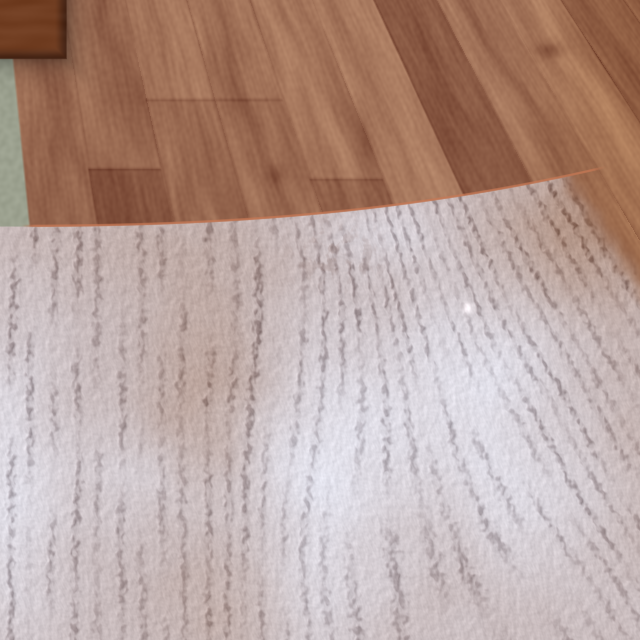
This texture is drawn by a Shadertoy shader. Its source:

```glsl
// Pale embossed wood board lying on a warm plank floor.
// The floor uses converging plank columns with tinted end joints; the board
// combines soft sheen blobs with bent, broken grain lines lit as a relief.

const float PLANK_WIDTH = 0.0975;
const float GRAIN_SPACING = 0.034;
// Per column: tone above the joint, tone below it, joint distance from the top.
const float TONE_FAR[10] = float[10](.36, .42, .58, .54, .58, .66, .24, .48, .66, .36);
const float TONE_NEAR[10] = float[10](.36, .12, .42, .46, .36, .66, .24, .48, .66, .36);
const float JOINT[10] = float[10](2., .264, .156, .156, .28, 2., 2., 2., 2., 2.);

float hash(vec2 p) {
    vec3 q = fract(p.xyx * vec3(.1031, .1030, .0973));
    q += dot(q, q.yzx + 33.33);
    return fract((q.x + q.y) * q.z);
}

float cornerGradient(vec2 cell, vec2 offset) {
    float a = 6.2832 * hash(cell);
    return dot(vec2(cos(a), sin(a)), offset);
}

// Gradient noise, roughly -0.7 to 0.7
float noise(vec2 p) {
    vec2 i = floor(p), f = p - i;
    vec2 u = f * f * f * (f * (f * 6. - 15.) + 10.);
    vec2 e = vec2(1, 0);
    float low = mix(cornerGradient(i, f), cornerGradient(i + e, f - e), u.x);
    float high = mix(cornerGradient(i + e.yx, f - e.yx), cornerGradient(i + 1., f - 1.), u.x);
    return mix(low, high, u.y);
}

float fbm(vec2 p) {
    float sum = 0., amp = 1.;
    for (int k = 0; k < 3; k++) {
        sum += amp * noise(p);
        p = p * 2.03 + 17.3;
        amp *= .5;
    }
    return sum;
}

float blob(vec2 p, vec2 center, vec2 radius) {
    vec2 q = (p - center) / radius;
    return exp(-dot(q, q));
}

float plankTone(int column, float depth, float soft) {
    int c = clamp(column, 0, 9);
    float tone = mix(TONE_FAR[c], TONE_NEAR[c], smoothstep(-soft, soft, depth - JOINT[c]));
    return tone - .2 * blob(vec2(depth, 0), vec2(JOINT[c], 0), vec2(.003, 1));
}

vec3 floorColor(vec2 p, float px) {
    float depth = 1. - p.y;
    float across = (p.x - .1 * depth) / (1. + .62 * depth);
    float column = across / PLANK_WIDTH;
    int id = int(floor(column));
    float f = fract(column), soft = px / PLANK_WIDTH + .02;
    float tone = mix(plankTone(id, depth, px), plankTone(id + 1, depth, px),
                     smoothstep(1. - soft, 1., f));
    // Long streaks, fine fibres and speckle along each plank
    tone += .32 * fbm(vec2(across * 28. + .6 * noise(p * 7.), depth * 3.5 + float(id) * 7.));
    tone += .16 * noise(vec2(across * 170., depth * 16.)) + .10 * noise(p * vec2(150., 110.));
    tone -= .14 * (1. - smoothstep(0., .04, min(f, 1. - f)));
    tone -= .25 * blob(p, vec2(.57, .78), vec2(.018, .07));
    tone -= .5 * blob(p, vec2(.86, .922), vec2(.022, .013));
    tone -= .3 * blob(p, vec2(.432, .727), vec2(.015, .015));
    vec3 col = mix(vec3(.47, .28, .205), vec3(.755, .575, .455), tone);
    return col * mix(vec3(1), vec3(.98, .95, .88), smoothstep(.75, 1., p.x));
}

// Grain coordinate: upright at left, leaning in the centre, sweeping at right
float grainCoord(vec2 p) {
    float sweep = smoothstep(.42, .9, p.x + .25 * (p.y - .35));
    float lean = blob(p, vec2(.53, .38), vec2(.14, .3));
    float g = p.x + .6 * sweep * (p.y - .35) - .2 * lean * (p.y - .35);
    return g + .012 * noise(p * vec2(6., 4.)) + .004 * noise(p * vec2(22., 34.));
}

// Darkness of the pores: short ragged dashes strung along each grain line
float grain(vec2 p) {
    float line = grainCoord(p) / GRAIN_SPACING + .22 * noise(p * vec2(75., 95.));
    float id = floor(line);
    float d = abs(fract(line) - .5 + .3 * (hash(vec2(id, 3.)) - .5));
    float stretch = smoothstep(-.45, .15, noise(vec2(id * 3.7, p.y * 7.)));
    float specks = smoothstep(-.3, .3, noise(p * vec2(130., 85.)) + .6 * noise(p * 50.));
    float strength = .6 + .4 * hash(vec2(id, 9.));
    return (1. - smoothstep(.04, .26, d)) * stretch * (.25 + .75 * specks) * strength;
}

float relief(vec2 p) {
    float crinkle = fbm(p * vec2(85., 62.) + vec2(0., 20. * p.x));
    return .5 * crinkle - .6 * grain(p);
}

vec3 boardColor(vec2 p) {
    float sheen = .85 * blob(p, vec2(.74, .40), vec2(.15, .15))
        + .9 * blob(p, vec2(.51, .27), vec2(.12, .17))
        + .8 * blob(p, vec2(.01, .24), vec2(.09, .22))
        + .4 * blob(p, vec2(.22, .25), vec2(.12, .07))
        + .6 * blob(p, vec2(.82, .20), vec2(.13, .10))
        + .55 * blob(p, vec2(.60, .63), vec2(.10, .05))
        + .3 * blob(p, vec2(.5, .05), vec2(.12, .1));
    float warm = .7 * blob(p, vec2(.32, .40), vec2(.10, .17))
        + .5 * blob(p, vec2(.34, .05), vec2(.10, .09))
        + 1.2 * blob(p, vec2(.90, .64), vec2(.13, .12))
        + .35 * blob(p, vec2(.25, .62), vec2(.25, .09))
        + .25 * blob(p, vec2(1., .35), vec2(.08, .25));
    vec3 col = mix(vec3(.79, .74, .745), vec3(.71, .60, .55), min(warm, 1.2));
    col = mix(col, vec3(.90, .90, .94), clamp(sheen + .15 * fbm(p * 9.), 0., 1.));
    // Darker pores and crumpled figure around the middle of the board
    float figure = blob(p, vec2(.50, .49), vec2(.09, .08)) + .6 * blob(p, vec2(.57, .24), vec2(.1, .12));
    float pores = grain(p) * (1. + .5 * figure);
    float crumple = blob(p, vec2(.53, .605), vec2(.07, .05)) * smoothstep(0., .4, fbm(p * vec2(55., 42.)));
    col -= pores * vec3(.20, .215, .215) + crumple * vec3(.09, .11, .12);
    vec2 e = vec2(-.0016, .0013);
    float lit = relief(p + e) - relief(p - e);
    return col + .135 * lit + .02 * noise(p * 170.);
}

void mainImage(out vec4 fragColor, in vec2 fragCoord) {
    vec2 p = fragCoord / iResolution.xy;
    float px = 1. / min(iResolution.x, iResolution.y);
    vec3 col = floorColor(p, px);

    // Pale strip and brown box in the upper left corner
    float strip = p.x - .02 - .10 * (.9 - p.y);
    col = mix(col, vec3(.61, .63, .56) + .05 * noise(p * 90.), 1. - smoothstep(-px, px + .002, strip));
    vec2 boxSide = p - vec2(.104, .908);
    float box = max(boxSide.x, -boxSide.y);
    col *= 1. - .3 * exp(-max(box, 0.) * 60.) * smoothstep(.8, .9, p.y);
    vec3 boxColor = mix(vec3(.27, .14, .08), vec3(.44, .24, .13), smoothstep(0., .02, -box));
    col = mix(col, boxColor + .05 * noise(p * vec2(12., 70.)), 1. - smoothstep(-px, px, box));

    // Curved far edge and soft right edge of the board
    float edge = p.y - .646 - .105 * pow(max(p.x, 0.), 2.4);
    float side = (p.y - .724 + 1.49 * (p.x - .89)) * .56 + .012 * noise(p * 35.);
    float cover = (1. - smoothstep(-px, px, edge)) * (1. - smoothstep(-.03, .02, side));
    col = mix(col, boardColor(p), cover);
    float rim = 1. - smoothstep(.0005, .0015 + px, abs(edge - .001));
    rim *= smoothstep(.03, .06, p.x) * (1. - smoothstep(.92, .95, p.x));
    col = mix(col, vec3(.78, .47, .33), .75 * rim);
    col += .25 * blob(p, vec2(.73, .519), vec2(.006, .008));
    fragColor = vec4(clamp(col, 0., 1.), 1.);
}
```
